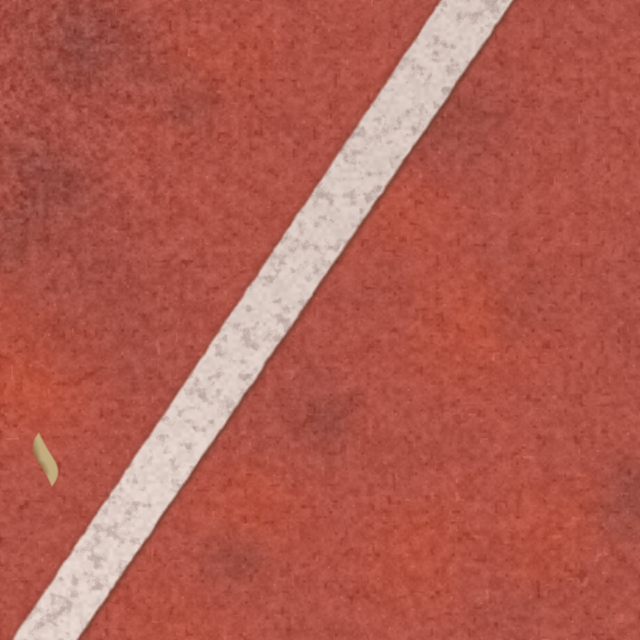
This texture is drawn by a Shadertoy shader. Its source:

```glsl
const vec3 TRACK_RED   = vec3(0.685, 0.325, 0.280);
const vec3 TRACK_WARM  = vec3(0.745, 0.325, 0.240);
const vec3 TRACK_DARK  = vec3(0.500, 0.270, 0.245);
const vec3 PAINT_LIGHT = vec3(0.885, 0.820, 0.790);
const vec3 PAINT_WORN  = vec3(0.735, 0.645, 0.625);
const vec3 EDGE_SHADOW = vec3(0.400, 0.230, 0.170);
const vec3 LEAF_LIGHT  = vec3(0.760, 0.670, 0.490);
const vec3 LEAF_DARK   = vec3(0.570, 0.440, 0.280);

const float STRIPE_BASE  = 0.070;   // x of the stripe centre at y = 0
const float STRIPE_SLOPE = 0.6755;  // change of x per unit of y
const vec2  STRIPE_HALF  = vec2(0.0417, 0.0460);  // half width, bottom and top
const float EDGE_SOFT    = 0.0032;
const float EDGE_ROUGH   = 0.0045;
const vec2  LEAF_CENTRE  = vec2(0.071, 0.282);
const vec2  LEAF_SIZE    = vec2(0.0135, 0.042);

// Stains and warm patches: centre x, centre y, radius, strength
const vec4 STAINS[10] = vec4[10](
    vec4(0.13, 0.93, 0.085, 0.50), vec4(0.07, 0.71, 0.070, 0.50),
    vec4(0.00, 0.62, 0.060, 0.40), vec4(0.29, 0.84, 0.050, 0.32),
    vec4(0.51, 0.35, 0.060, 0.38), vec4(0.71, 0.80, 0.065, 0.38),
    vec4(0.98, 0.21, 0.060, 0.40), vec4(0.83, 0.52, 0.055, 0.26),
    vec4(0.38, 0.125, 0.050, 0.30), vec4(0.16, 0.54, 0.110, 0.22));
const vec4 WARM_SPOTS[8] = vec4[8](
    vec4(0.03, 0.42, 0.110, 0.85), vec4(0.35, 0.91, 0.110, 0.55),
    vec4(0.74, 0.49, 0.090, 0.75), vec4(0.40, 0.21, 0.080, 0.65),
    vec4(0.65, 0.13, 0.090, 0.60), vec4(0.87, 0.16, 0.085, 0.75),
    vec4(0.61, 0.65, 0.080, 0.50), vec4(0.25, 0.01, 0.090, 0.55));

float hash(vec2 p) {
    return fract(sin(dot(p, vec2(127.1, 311.7))) * 43758.5453);
}

float noise(vec2 p) {
    vec2 cell = floor(p), f = fract(p);
    f = f * f * (3.0 - 2.0 * f);
    return mix(mix(hash(cell), hash(cell + vec2(1, 0)), f.x),
               mix(hash(cell + vec2(0, 1)), hash(cell + 1.0), f.x), f.y);
}

float fbm(vec2 p) {
    float sum = 0.0, amp = 0.5;
    for (int i = 0; i < 5; i++) {
        sum += amp * noise(p);
        p = mat2(0.8, 0.6, -0.6, 0.8) * p * 2.03 + 17.3;
        amp *= 0.5;
    }
    return sum / 0.96875;
}

float patchMask(vec4 spot, vec2 p) {
    vec2 d = (p - spot.xy) / spot.z;
    return spot.w * exp(-dot(d, d));
}

vec3 trackSurface(vec2 uv) {
    vec2 warped = uv + 0.055 * (vec2(fbm(uv * 13.0), fbm(uv * 13.0 + 40.0)) - 0.5);
    float warm = 0.0, stain = 0.0;
    for (int i = 0; i < WARM_SPOTS.length(); i++) warm += patchMask(WARM_SPOTS[i], warped);
    for (int i = 0; i < STAINS.length(); i++) stain += patchMask(STAINS[i], warped);

    float cloud = fbm(uv * 9.0 + 5.0) - 0.5;
    float corner = smoothstep(0.55, 0.0, uv.x) * smoothstep(0.45, 0.85, uv.y);
    warm = clamp(warm + 0.5 * cloud, 0.0, 1.0);
    stain *= 0.55 + 0.9 * fbm(uv * 38.0);
    stain = clamp(stain + 0.10 * corner - 0.25 * cloud, 0.0, 0.8);
    vec3 col = mix(mix(TRACK_RED, TRACK_WARM, warm), TRACK_DARK, stain);

    // Rubber grain, coarser contrast in the worn corner
    float grain = fbm(uv * 95.0) - 0.5;
    float fine = noise(uv * 230.0) - 0.5;
    col += (0.13 * grain + 0.045 * fine) * (1.0 + 0.6 * corner);
    float pit = smoothstep(0.76, 0.95, noise(uv * 120.0 + 9.0));
    float fleck = smoothstep(0.86, 0.98, noise(uv * 105.0 + 70.0));
    return col - 0.055 * pit + fleck * vec3(0.06, 0.055, 0.05);
}

vec3 paintSurface(vec2 uv) {
    float wear = smoothstep(0.48, 0.80, fbm(uv * 85.0 + 3.0));
    vec3 col = mix(PAINT_LIGHT, PAINT_WORN, 0.75 * wear);
    col += 0.07 * (noise(uv * 150.0) - 0.5);
    return col - 0.035 * smoothstep(0.1, 0.8, uv.y);
}

void mainImage(out vec4 fragColor, in vec2 fragCoord) {
    vec2 uv = fragCoord / iResolution.xy;
    vec3 col = trackSurface(uv);

    // Signed distance across the stripe, positive on its right
    float across = (uv.x - STRIPE_BASE - STRIPE_SLOPE * uv.y)
                 * inversesqrt(1.0 + STRIPE_SLOPE * STRIPE_SLOPE);
    float edge = abs(across) - mix(STRIPE_HALF.x, STRIPE_HALF.y, uv.y);
    edge += EDGE_ROUGH * (fbm(uv * 60.0 + 21.0) - 0.5);

    // Thin shadow, stronger on the right side
    float shadow = exp(-pow((edge - 0.002) / 0.0055, 2.0));
    col = mix(col, EDGE_SHADOW, shadow * (across > 0.0 ? 0.62 : 0.25));
    col = mix(col, paintSurface(uv), smoothstep(EDGE_SOFT, -EDGE_SOFT, edge));

    // Curled dry leaf
    vec2 leaf = uv - LEAF_CENTRE;
    leaf.x += 0.23 * leaf.y;
    vec2 q = leaf / LEAF_SIZE;
    q.x += 0.35 * sin(3.0 * q.y);
    float leafEdge = abs(q.x) - (1.0 - q.y * q.y);
    vec3 leafCol = mix(LEAF_DARK, LEAF_LIGHT, smoothstep(-0.9, 0.2, q.x + 0.5 * noise(uv * 110.0)));
    col = mix(col, leafCol, smoothstep(0.18, -0.18, leafEdge));

    fragColor = vec4(clamp(col, 0.0, 1.0), 1.0);
}
```
